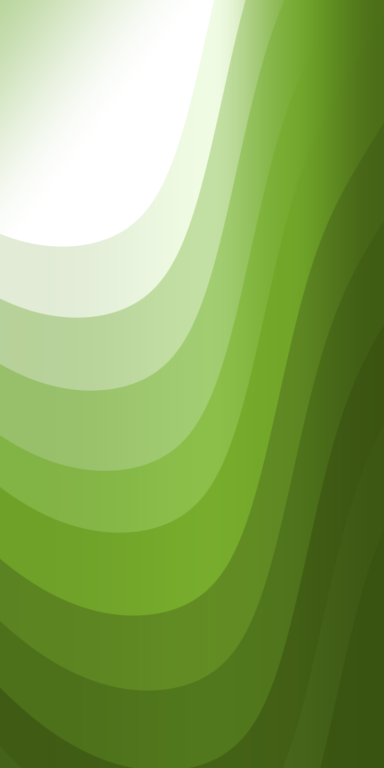
Write a Shadertoy shader that draws this background.

```glsl
const int WAVES = 10;

// Wave shape; the canvas spans 1 unit across and 2 units up
const vec2 CANVAS = vec2(1.0, 2.0);
const float FIRST_TROUGH_X = 0.169;
const float TROUGH_STEP_X = 0.037;
const float BOWL_CURVE = 1.19;
const float RISE_HEIGHT = 0.794;
const float RISE_CENTER = 0.370;
const float RISE_WIDTH = 0.0547;
const float TROUGH_Y[WAVES] = float[](
    1.357, 1.172, 0.982, 0.773, 0.612, 0.396, 0.201, -0.008, -0.20, -0.396);

// Colours of the bands, from the palest to the darkest
const vec3 BAND_COLOR[WAVES] = vec3[](
    vec3(0.88, 0.92, 0.835), vec3(0.715, 0.82, 0.60),
    vec3(0.595, 0.75, 0.415), vec3(0.51, 0.70, 0.27),
    vec3(0.435, 0.63, 0.16), vec3(0.36, 0.515, 0.13),
    vec3(0.30, 0.44, 0.105), vec3(0.25, 0.36, 0.08),
    vec3(0.27, 0.385, 0.10), vec3(0.23, 0.335, 0.07));
const vec3 CORNER_GREEN = vec3(0.70, 0.82, 0.58);
const vec3 VIVID_GREEN = vec3(0.44, 0.65, 0.16);
const vec3 SHADOW_GREEN = vec3(0.22, 0.32, 0.06);
const float SHADOW_STRENGTH = 0.65;
const float SHEEN_STRENGTH = 0.07;

// Height of the wave above its trough at a signed distance across
float waveRise(float x) {
    float bowl = BOWL_CURVE * x * x;
    return bowl + RISE_HEIGHT / (1.0 + exp((RISE_CENTER - x) / RISE_WIDTH));
}

// White glow fading to green in the upper left corner
vec3 glowColor(vec2 p) {
    float t = p.x / 0.50 + (CANVAS.y - p.y) / 0.66;
    return mix(CORNER_GREEN, vec3(1.0), smoothstep(-0.25, 1.08, t));
}

// Band colour with a soft central sheen and a shaded right side
vec3 shadeBand(vec3 color, float x) {
    float sheenX = (x - 0.55) / 0.25;
    color *= 1.0 + SHEEN_STRENGTH * exp(-sheenX * sheenX);
    color = mix(color, min(color, VIVID_GREEN), smoothstep(0.55, 0.85, x));
    float shadow = SHADOW_STRENGTH * smoothstep(0.75, 1.0, x);
    return mix(color, SHADOW_GREEN, shadow);
}

void mainImage(out vec4 fragColor, in vec2 fragCoord) {
    vec2 p = fragCoord / iResolution.xy * CANVAS;
    vec3 color = glowColor(p);

    // Each band covers everything below its wave
    for (int i = 0; i < WAVES; i++) {
        float troughX = FIRST_TROUGH_X + TROUGH_STEP_X * float(i);
        float depth = TROUGH_Y[i] + waveRise(p.x - troughX) - p.y;
        float edge = 0.75 * fwidth(depth);
        float coverage = smoothstep(-edge, edge, depth);
        color = mix(color, shadeBand(BAND_COLOR[i], p.x), coverage);
    }

    fragColor = vec4(color, 1.0);
}
```
